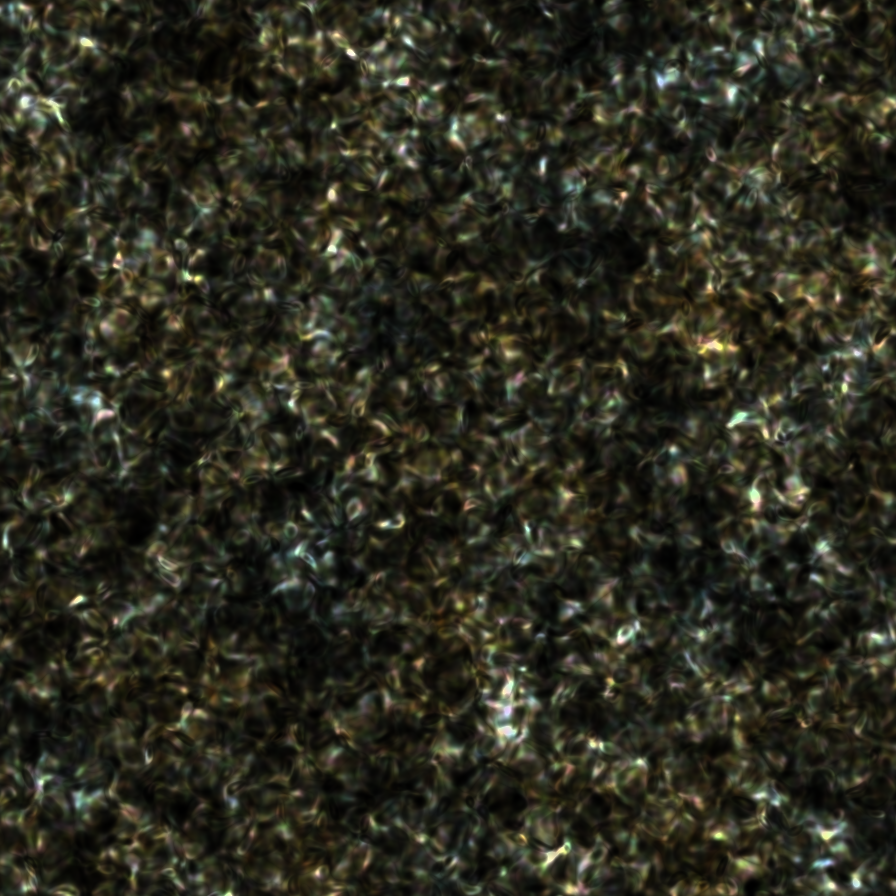
This texture is drawn by a WebGL 1 fragment shader. Its source:

```glsl
precision highp float;
// Dark mineral aggregate: soft olive grains, some hollow, in loose clumps.
// Noise and scattered elliptical grains sum to a roughly normal relief,
// which an exponential tone curve turns into deep shadow and rare glints.

uniform vec2 u_resolution;

const float TAU = 6.28318;
const vec3 SHADOW_TINT = vec3(1.0, 0.99, 0.67);
const vec3 GLINT_TINT = vec3(1.0, 1.0, 0.80);
const vec3 WARM_SHIFT = vec3(0.09, 0.0, -0.10);

vec3 hash3(vec2 cell, float seed) {
  vec3 p = fract(vec3(cell.xyx + seed * 17.31) * vec3(0.1031, 0.1030, 0.0973));
  p += dot(p, p.yxz + 33.33);
  return fract((p.xxy + p.yzz) * p.zyx);
}

vec2 direction(float turn) {
  return vec2(cos(turn * TAU), sin(turn * TAU));
}

float cornerSlope(vec2 cell, vec2 corner, vec2 local, float seed) {
  return dot(direction(hash3(cell + corner, seed).x), local - corner);
}

// Gradient noise scaled to about unit variance.
float noise(vec2 p, float seed) {
  vec2 cell = floor(p);
  vec2 f = fract(p);
  vec2 fade = f * f * f * (f * (f * 6.0 - 15.0) + 10.0);
  float low = mix(cornerSlope(cell, vec2(0.0, 0.0), f, seed),
                  cornerSlope(cell, vec2(1.0, 0.0), f, seed), fade.x);
  float high = mix(cornerSlope(cell, vec2(0.0, 1.0), f, seed),
                   cornerSlope(cell, vec2(1.0, 1.0), f, seed), fade.x);
  return 4.6 * mix(low, high, fade.y);
}

// Thin dark valleys where the noise crosses zero.
float creases(vec2 p, float seed) {
  return (abs(noise(p, seed)) - 0.8) / 0.6;
}

// Scattered light and dark ellipses; a share of them are hollow rings.
float grains(vec2 p, float seed) {
  vec2 home = floor(p);
  float sum = 0.0;
  for (int j = -1; j <= 1; j++) {
    for (int i = -1; i <= 1; i++) {
      vec2 cell = home + vec2(float(i), float(j));
      vec3 place = hash3(cell, seed);
      vec3 look = hash3(cell, seed + 5.0);
      vec2 d = p - cell - place.xy;
      vec2 axis = direction(place.z);
      vec2 local = vec2(dot(d, axis), dot(d, vec2(-axis.y, axis.x)));
      local.y *= mix(1.1, 1.9, look.y);
      float q = dot(local, local);
      float body = max(1.0 - q, 0.0);
      float hollow = smoothstep(0.6, 0.8, look.z);
      sum += (look.x * 2.0 - 1.0) * body * body * mix(1.0, 4.0 * q, hollow);
    }
  }
  return 2.75 * sum;
}

// Weighted layers, from broad patches down to fine grit.
float relief(vec2 uv) {
  vec2 bend = vec2(noise(uv * 30.0, 1.0), noise(uv * 30.0, 2.0)) * 0.003;
  vec2 p = uv + bend;
  return 0.25 * noise(uv * 4.0, 3.0)
       + 0.38 * noise(uv * 12.0, 4.0)
       + 0.55 * grains(p * 44.0, 6.0)
       + 0.55 * grains(p * 80.0, 7.0)
       + 0.30 * creases(p * 50.0, 8.0)
       + 0.25 * noise(uv * 95.0, 9.0);
}

float tone(float height) {
  return clamp(0.155 * exp(0.62 * height) - 0.015, 0.0, 0.95);
}

// Olive base with warm and cool patches and faint coloured speckle.
vec3 mineralTint(vec2 uv, float light) {
  vec3 tint = mix(SHADOW_TINT, GLINT_TINT, smoothstep(0.1, 0.5, light));
  float warmth = 0.6 * noise(uv * 7.0, 10.0) + 0.5 * noise(uv * 40.0, 11.0);
  vec3 speckle = vec3(noise(uv * 70.0, 12.0),
                      noise(uv * 70.0, 13.0),
                      noise(uv * 70.0, 14.0));
  return tint + WARM_SHIFT * warmth + 0.07 * speckle;
}

void main() {
  vec2 uv = gl_FragCoord.xy / min(u_resolution.x, u_resolution.y);
  float light = tone(relief(uv));
  gl_FragColor = vec4(clamp(light * mineralTint(uv, light), 0.0, 1.0), 1.0);
}
```
